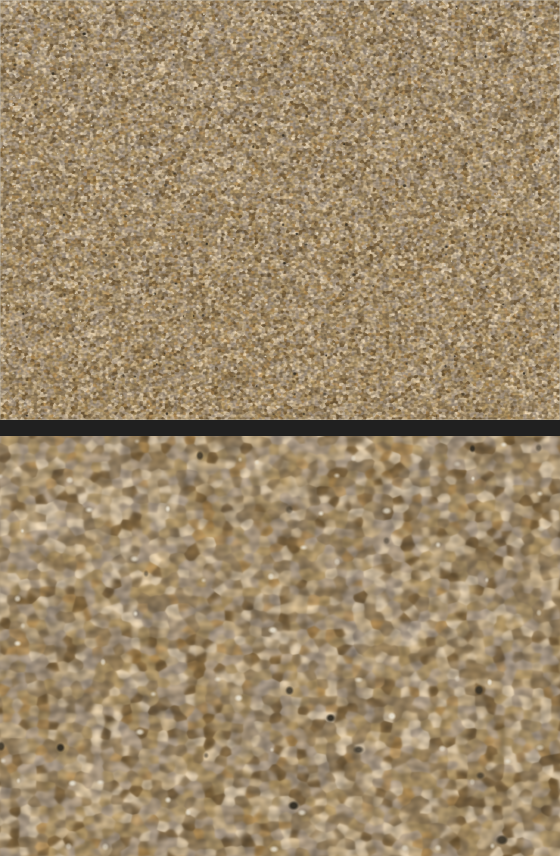
Top: the whole. Bottom: its middle third, enlarged.
Reproduce this texture procedurally as a Shadertoy shader.

```glsl
// Coarse dry sand: jittered grains tinted from a weighted palette, softly
// blended, then shaded by gradient noise at grain, cluster and ripple scale.
// Sparse dark minerals and bright glints are scattered on top.

const float GRAINS = 150.0;          // grains per canvas height
const float GRAIN_SHARPNESS = 6.5;   // higher gives crisper grain edges
const float GRIT_CONTRAST = 0.28;    // fine light and shadow
const float CLUSTER_CONTRAST = 0.13; // small hollows and heaps
const float RIPPLE_CONTRAST = 0.05;  // broad slanted undulation
const float RIPPLE_TILT = 0.22;      // slope of the undulation
const float BORDER_WIDTH = 0.0025;

const vec3 UMBER  = vec3(0.45, 0.36, 0.23);
const vec3 BROWN  = vec3(0.54, 0.46, 0.34);
const vec3 OCHRE  = vec3(0.63, 0.54, 0.38);
const vec3 STONE  = vec3(0.63, 0.565, 0.485);
const vec3 BUFF   = vec3(0.70, 0.62, 0.49);
const vec3 CREAM  = vec3(0.78, 0.71, 0.60);
const vec3 AMBER  = vec3(0.63, 0.49, 0.29);
const vec3 MINERAL = vec3(0.20, 0.18, 0.14);
const vec3 GLINT  = vec3(0.90, 0.87, 0.80);
const vec3 BORDER = vec3(0.76, 0.74, 0.69);
const vec3 WARMTH = vec3(0.05, 0.0, -0.10);

// Integer hash of a cell and a layer seed, three values in 0..1
vec3 hash(vec2 cell, int seed) {
    uvec3 v = uvec3(ivec3(ivec2(cell), seed));
    v = v * 1664525u + 1013904223u;
    v.x += v.y * v.z; v.y += v.z * v.x; v.z += v.x * v.y;
    v ^= v >> 16u;
    v.x += v.y * v.z; v.y += v.z * v.x; v.z += v.x * v.y;
    return vec3(v >> 8u) / 16777216.0;
}

float cornerSlope(vec2 cell, vec2 offset, int seed) {
    float angle = 6.28318 * hash(cell, seed).x;
    return dot(vec2(cos(angle), sin(angle)), offset);
}

float gradientNoise(vec2 p, int seed) {
    vec2 i = floor(p), f = p - i;
    vec2 u = f * f * f * (f * (f * 6.0 - 15.0) + 10.0);
    vec2 e = vec2(1.0, 0.0);
    float low = mix(cornerSlope(i, f, seed), cornerSlope(i + e, f - e, seed), u.x);
    float high = mix(cornerSlope(i + e.yx, f - e.yx, seed),
                     cornerSlope(i + 1.0, f - 1.0, seed), u.x);
    return mix(low, high, u.y);
}

// Weighted choice of grain colour
vec3 grainColor(float pick, float amberPick) {
    vec3 c = UMBER;
    c = mix(c, BROWN, step(0.08, pick));
    c = mix(c, OCHRE, step(0.31, pick));
    c = mix(c, STONE, step(0.48, pick));
    c = mix(c, BUFF, step(0.70, pick));
    c = mix(c, CREAM, step(0.86, pick));
    return mix(c, AMBER, 0.7 * step(0.94, amberPick));
}

// Average of nearby grains, dominated by the closest one
vec3 grains(vec2 p) {
    vec2 cell = floor(p);
    vec4 sum = vec4(0.0);
    for (int y = -1; y <= 1; y++)
    for (int x = -1; x <= 1; x++) {
        vec2 c = cell + vec2(x, y);
        vec3 place = hash(c, 1);
        vec2 d = p - c - 0.1 - 0.8 * place.xy;
        float weight = exp(-GRAIN_SHARPNESS * dot(d, d));
        sum += weight * vec4(grainColor(place.z, hash(c, 2).x), 1.0);
    }
    return sum.rgb / sum.a;
}

// Coverage of sparse round specks, one candidate per cell
float specks(vec2 uv, float scale, float chance, float radius, int seed) {
    vec2 p = uv * scale, cell = floor(p);
    vec3 h = hash(cell, seed), shape = hash(cell, seed + 1);
    vec2 d = (p - cell - 0.3 - 0.4 * h.xy) / scale;
    d.x *= mix(0.7, 1.3, shape.x);
    float r = radius * mix(0.6, 1.2, shape.y);
    float soft = 0.0010 + 0.5 / iResolution.y;
    float disc = 1.0 - smoothstep(r - soft, r + soft, length(d));
    return disc * step(h.z, chance) * mix(0.45, 1.0, shape.z);
}

void mainImage(out vec4 fragColor, in vec2 fragCoord) {
    vec2 uv = fragCoord / iResolution.y;
    vec2 size = vec2(iResolution.x / iResolution.y, 1.0);
    vec2 slanted = vec2(uv.x, uv.y - RIPPLE_TILT * uv.x);

    // Grains and relief
    vec3 color = grains(uv * GRAINS * vec2(0.9, 1.0));
    float grit = gradientNoise(uv * GRAINS * vec2(0.85, 1.05), 3);
    float cluster = gradientNoise(slanted * vec2(38.0, 54.0), 4);
    float ripple = gradientNoise(slanted * vec2(7.0, 17.0), 5);
    color *= 1.0 + GRIT_CONTRAST * grit + CLUSTER_CONTRAST * cluster
                 + RIPPLE_CONTRAST * ripple;

    // Patchy warmth, fading to greyer sand at the top
    float warm = gradientNoise(uv * vec2(42.0, 50.0), 6);
    color += WARMTH * (0.4 * warm + 0.12 * (0.5 - uv.y));

    // Dark minerals, and glints gathered toward the upper left
    color = mix(color, MINERAL, specks(uv, 42.0, 0.06, 0.0028, 7));
    float glitter = smoothstep(-0.5, 1.0, uv.y - 0.5 * uv.x);
    color = mix(color, GLINT, specks(uv, 75.0, 0.02 + 0.14 * glitter, 0.0019, 9));

    // Thin pale rim
    vec2 inset = min(uv, size - uv);
    float rim = 1.0 - smoothstep(0.0, BORDER_WIDTH, min(inset.x, inset.y));
    fragColor = vec4(mix(color, BORDER, 0.7 * rim), 1.0);
}
```
